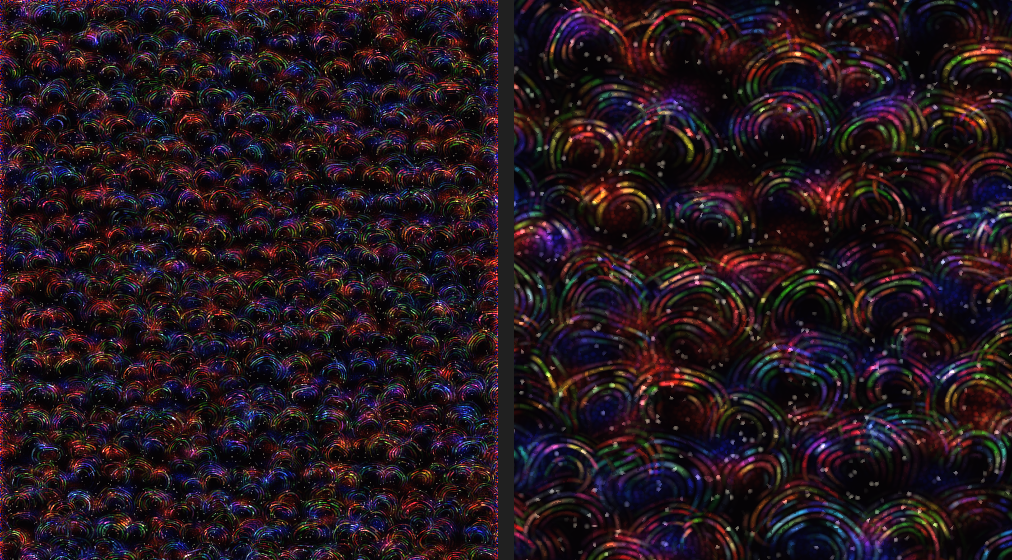
Left, the full canvas; right, a detail of the centre.
Give the GLSL for this texture, as a Shadertoy shader.

```glsl
#define CELL vec2(0.059, 0.0488)
#define RING_GAP 0.0041
#define ARC_LENGTH 0.0085
#define ARC_GAIN 1.45
#define PATCH_SIZE 0.0115
#define PATCH_GAIN 0.85
#define GRAIN_DENSITY 360.0
#define EDGE_WIDTH 0.005
#define BASE vec3(0.018, 0.010, 0.020)
#define RED vec3(0.82, 0.13, 0.08)
#define BLUE vec3(0.06, 0.09, 0.82)
#define PALE vec3(0.42, 0.41, 0.36)

vec3 hash3(vec3 p) {
    p = fract(p * vec3(0.1031, 0.1030, 0.0973));
    p += dot(p, p.yxz + 33.33);
    return fract((p.xxy + p.yxx) * p.zyx);
}

// Broken concentric lines with partly shared colour channels
vec3 arcStrokes(float radius, float angle, float seed) {
    float k = radius / RING_GAP;
    float ring = floor(k);
    float along = angle * (ring + 0.5) * RING_GAP / ARC_LENGTH + 60.0;
    float segment = floor(along);
    vec3 n = mix(hash3(vec3(segment, ring, seed)),
                 hash3(vec3(segment + 1.0, ring, seed)),
                 smoothstep(0.0, 1.0, along - segment));
    float line = pow(sin(3.14159 * fract(k)), 1.4);
    vec3 stroke = smoothstep(0.35, 0.95, n);
    float shared = dot(stroke, vec3(0.3333));
    return line * mix(stroke, vec3(shared), 0.5);
}

// Cellular grain: x is a soft dot, y a random value of that dot
vec2 grain(vec2 p) {
    vec2 g = p * GRAIN_DENSITY;
    vec2 base = floor(g);
    vec2 nearest = vec2(9.0, 0.0);
    for (int j = -1; j <= 1; j++)
    for (int i = -1; i <= 1; i++) {
        vec2 id = base + vec2(i, j);
        vec3 h = hash3(vec3(id, 7.0));
        float d = length(g - id - h.xy);
        if (d < nearest.x) nearest = vec2(d, h.z);
    }
    return vec2(1.0 - smoothstep(0.1, 0.85, nearest.x), nearest.y);
}

// Two saturated spots beside the crown of one dome
vec3 colourPatches(vec2 q, float size, vec3 seed) {
    vec3 brightest = vec3(0.0);
    for (int n = 0; n < 2; n++) {
        vec3 h = hash3(seed * 91.0 + float(n) * 17.0);
        vec2 offset = (h.xy - vec2(0.5, 0.4)) * size * vec2(2.2, 1.2);
        vec2 d = (q - offset) / (PATCH_SIZE * vec2(1.25, 0.75));
        vec3 hue = mix(BLUE, RED, step(0.5, h.z));
        float strength = 0.25 + 0.75 * fract(h.z * 7.0);
        brightest = max(brightest, hue * exp(-dot(d, d)) * strength);
    }
    return brightest;
}

// Rows of overlapping arched domes of uneven size and height
void addDomes(vec2 p, float layer, out vec3 arcs, out vec3 patches) {
    arcs = vec3(0.0);
    patches = vec3(0.0);
    float row = floor(p.y / CELL.y);
    for (int j = -1; j <= 1; j++) {
        float y = row + float(j);
        float shift = hash3(vec3(y, 3.0, layer)).x;
        float column = floor(p.x / CELL.x - shift);
        for (int i = -1; i <= 1; i++) {
            vec2 id = vec2(column + float(i), y);
            vec3 h = hash3(vec3(id, 21.0 + layer));
            vec3 tone = hash3(vec3(id, 43.0 + layer));
            vec2 centre = (id + vec2(shift, 0.0) + 0.5
                        + (h.xy - 0.5) * vec2(0.55, 0.42)) * CELL;
            vec2 q = p - centre + vec2(0.0, 0.008);
            float size = mix(0.020, 0.034, h.z);
            float radius = length(q * vec2(mix(0.8, 1.05, tone.y), 1.08));
            float angle = atan(q.x, q.y + 1e-5) + (tone.z - 0.5) * 0.7;
            float crown = 1.0 - smoothstep(0.8, 2.4, abs(angle));
            float t = radius / size;
            float shell = smoothstep(0.1, 0.7, t) * (1.0 - smoothstep(0.7, 1.3, t));
            vec3 ink = mix(vec3(0.85, 0.80, 0.40), vec3(0.45, 0.68, 0.85),
                           smoothstep(0.35, 0.65, tone.x));
            ink = mix(ink, vec3(1.0, 0.50, 0.38), smoothstep(0.55, 0.8, tone.z));
            vec3 stroke = arcStrokes(radius, angle, tone.x * 200.0);
            arcs = max(arcs, stroke * ink * crown * shell);
            patches = max(patches, colourPatches(q - vec2(0.0, 0.012), size, tone));
        }
    }
}

void mainImage(out vec4 fragColor, in vec2 fragCoord) {
    vec2 p = fragCoord / iResolution.y;
    float width = iResolution.x / iResolution.y;

    // Warp keeps the arches from being perfect circles
    vec2 bent = p + 0.0022 * sin(p.yx * vec2(71.0, 93.0) + 2.0 * sin(p * 47.0));
    vec3 arcs, patches, faintArcs, faintPatches;
    addDomes(bent + 1.0, 5.0, arcs, patches);
    addDomes(bent + vec2(3.0, 2.008), 11.0, faintArcs, faintPatches);
    arcs = max(arcs, 0.6 * faintArcs);
    patches = max(patches, 0.5 * faintPatches);
    vec2 dots = grain(p);

    // Grainy light: patches are streaked by the arcs
    vec3 colour = BASE + arcs * ARC_GAIN * mix(0.4, 1.0, dots.y);
    float streak = 0.25 + 0.6 * dots.y * dots.x + 1.2 * dot(arcs, vec3(0.5));
    colour += patches * PATCH_GAIN * streak;
    colour += PALE * dots.x * smoothstep(0.93, 1.0, dots.y);

    // Ragged bright rim at the top and sides
    float rim = min(min(p.x, width - p.x), 1.0 - p.y);
    vec3 rimHue = mix(BLUE, RED, smoothstep(0.25, 0.45, dots.y));
    colour += rimHue * exp(-rim / EDGE_WIDTH) * dots.x;

    fragColor = vec4(clamp(colour, 0.0, 1.0), 1.0);
}
```
